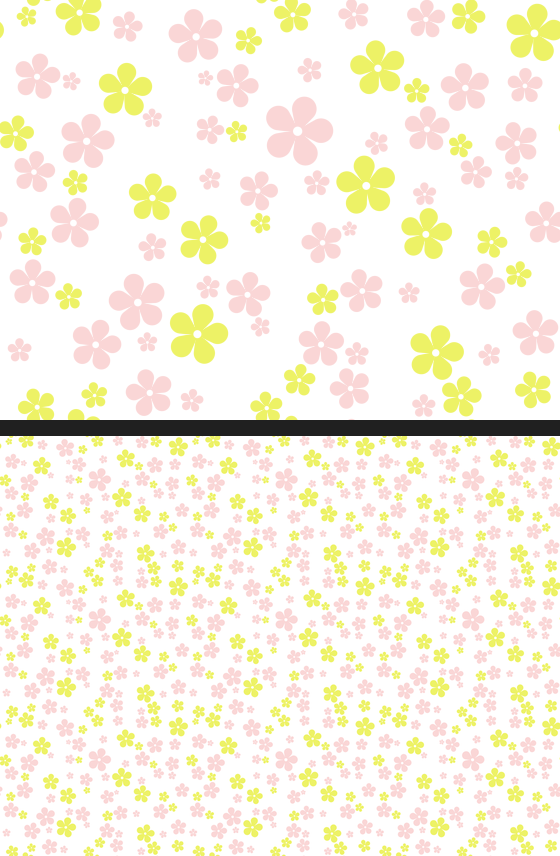
Top: one tile. Bottom: repeated 3 by 3.
A WebGL 1 fragment shader for this pattern:

```glsl
precision highp float;

uniform vec2 u_resolution;

// Colours
const vec3 PAPER = vec3(1.0);
const vec3 PINK = vec3(0.98, 0.84, 0.84);
const vec3 YELLOW = vec3(0.93, 0.95, 0.40);
const float YELLOW_SHARE = 0.36;

// Layout: even cell counts keep the large/small checkerboard seamless
const vec2 GRID = vec2(10.0, 8.0);
const float JITTER = 0.29;       // in cells
const float MAX_TILT = 0.35;     // in radians
const float CLEARANCE = 0.004;   // in canvas heights

// Flower radii in canvas heights: smallest, largest
const vec2 LARGE_RADII = vec2(0.052, 0.100);
const vec2 SMALL_RADII = vec2(0.025, 0.045);
const float MIN_YELLOW_RADIUS = 0.045;

// Flower shape, relative to its radius
const float PETAL_ANGLE = 6.28319 / 5.0;
const float PETAL_BASE = 0.04;
const float PETAL_TIP = 0.345;
const float PETAL_LENGTH = 0.655;
const float EYE_RADIUS = 0.13;

vec2 wrapCell(vec2 cell) {
  return floor(mod(cell + 0.5, GRID));
}

float hash(vec2 cell, float salt) {
  return fract(sin(dot(cell, vec2(127.1, 311.7)) + salt * 74.7) * 43758.5);
}

// Evenly spread choice of colour
bool isYellow(vec2 id) {
  return fract(dot(id, vec2(0.7549, 0.5698)) + 0.31) < YELLOW_SHARE;
}

vec2 flowerCentre(vec2 cell, vec2 cellSize) {
  vec2 id = wrapCell(cell);
  vec2 offset = vec2(hash(id, 1.0), hash(id, 2.0)) * 2.0 - 1.0;
  return (cell + 0.5 + JITTER * offset) * cellSize;
}

float wantedRadius(vec2 cell) {
  vec2 id = wrapCell(cell);
  bool large = mod(id.x + id.y, 2.0) < 0.5;
  vec2 range = large ? LARGE_RADII : SMALL_RADII;
  float radius = mix(range.x, range.y, hash(id, 3.0));
  return isYellow(id) ? max(radius, MIN_YELLOW_RADIUS) : radius;
}

// Shrinks the wanted radius until the flower clears its neighbours
float fittedRadius(vec2 cell, vec2 centre, vec2 cellSize) {
  float wanted = wantedRadius(cell);
  float fit = 1.0;
  for (int y = -1; y <= 1; y++) {
    for (int x = -1; x <= 1; x++) {
      if (x == 0 && y == 0) continue;
      vec2 other = cell + vec2(float(x), float(y));
      float room = distance(centre, flowerCentre(other, cellSize)) - CLEARANCE;
      fit = min(fit, room / (wanted + wantedRadius(other)));
    }
  }
  return wanted * fit;
}

// Distance to five tapered petals with round tips, for unit radius
float flowerDistance(vec2 p) {
  float angle = atan(p.x, p.y);
  angle -= PETAL_ANGLE * floor(angle / PETAL_ANGLE + 0.5);
  vec2 q = length(p) * vec2(abs(sin(angle)), cos(angle));
  float slope = (PETAL_BASE - PETAL_TIP) / PETAL_LENGTH;
  float rise = sqrt(1.0 - slope * slope);
  float along = dot(q, vec2(-slope, rise));
  if (along < 0.0) return length(q) - PETAL_BASE;
  if (along > rise * PETAL_LENGTH) {
    return length(q - vec2(0.0, PETAL_LENGTH)) - PETAL_TIP;
  }
  return dot(q, vec2(rise, slope)) - PETAL_BASE;
}

float coverage(float dist, float pixel) {
  return 1.0 - smoothstep(-0.7 * pixel, 0.7 * pixel, dist);
}

void main() {
  float pixel = 1.0 / u_resolution.y;
  vec2 point = gl_FragCoord.xy * pixel;
  vec2 cellSize = vec2(u_resolution.x * pixel, 1.0) / GRID;
  vec2 home = floor(point / cellSize);
  vec3 colour = PAPER;

  for (int y = -1; y <= 1; y++) {
    for (int x = -1; x <= 1; x++) {
      vec2 cell = home + vec2(float(x), float(y));
      vec2 centre = flowerCentre(cell, cellSize);
      vec2 local = point - centre;
      if (length(local) > LARGE_RADII.y + pixel) continue;

      vec2 id = wrapCell(cell);
      float radius = fittedRadius(cell, centre, cellSize);
      float tilt = MAX_TILT * (hash(id, 4.0) * 2.0 - 1.0);
      float c = cos(tilt);
      float s = sin(tilt);
      vec2 p = mat2(c, s, -s, c) * local / radius;

      // Petals, then the pale eye
      vec3 petalColour = isYellow(id) ? YELLOW : PINK;
      colour = mix(colour, petalColour, coverage(flowerDistance(p) * radius, pixel));
      colour = mix(colour, PAPER, coverage((length(p) - EYE_RADIUS) * radius, pixel));
    }
  }
  gl_FragColor = vec4(colour, 1.0);
}
```
